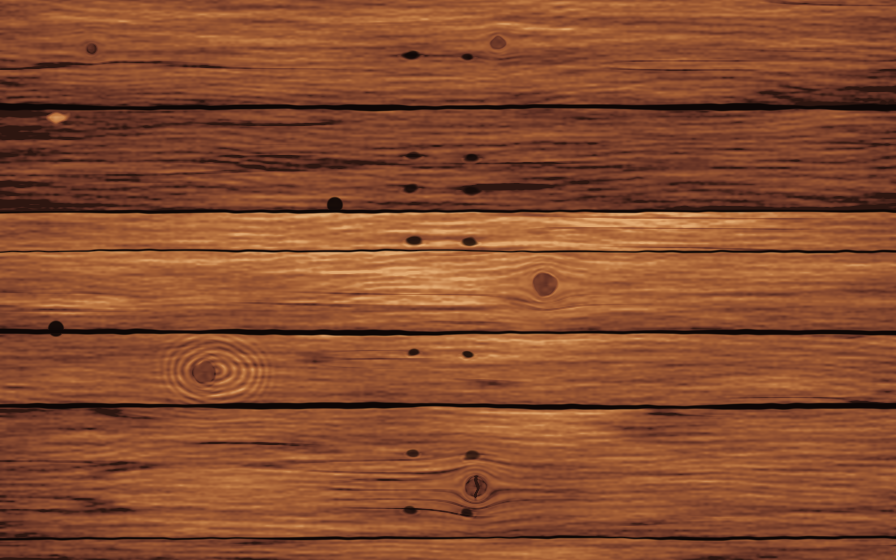
A Shadertoy shader for this texture:

```glsl
// Seven weathered horizontal planks with dark seams, nail pairs, knots and holes.
// Stretched noise forms the fibres, which bend around knots like a flow;
// one tone value per point is then mapped to a brown colour ramp.

float hash(vec2 p) {
    p = fract(p * vec2(0.1031, 0.1137));
    p += dot(p, p.yx + 33.33);
    return fract((p.x + p.y) * p.x * 7.13);
}

float noise(vec2 p) {
    vec2 i = floor(p), f = fract(p);
    f = f * f * (3.0 - 2.0 * f);
    return mix(mix(hash(i), hash(i + vec2(1, 0)), f.x),
               mix(hash(i + vec2(0, 1)), hash(i + vec2(1, 1)), f.x), f.y);
}

float fibres(vec2 p) {
    return 0.45 * noise(p * vec2(4, 75)) + 0.35 * noise(p * vec2(11, 150))
         + 0.20 * noise(p * vec2(50, 230));
}

// Soft-edged disc: 1 inside the radius, 0 outside
float disc(float dist, float radius, float soft) {
    return 1.0 - smoothstep(radius - soft, radius + soft, dist);
}

vec3 woodColor(float tone) {
    vec3 ramp[6] = vec3[6](vec3(0.09, 0.04, 0.03), vec3(0.38, 0.19, 0.14),
        vec3(0.52, 0.28, 0.18), vec3(0.63, 0.36, 0.20),
        vec3(0.74, 0.47, 0.26), vec3(0.88, 0.66, 0.44));
    vec3 color = ramp[0];
    for (int i = 1; i < 6; i++)
        color = mix(color, ramp[i], clamp(tone * 5.0 - float(i - 1), 0.0, 1.0));
    return color;
}

void mainImage(out vec4 fragColor, in vec2 fragCoord) {
    vec2 p = fragCoord / iResolution.y;
    float aa = 1.0 / iResolution.y;

    // Seams: height and half width, bottom to top
    vec2 seams[6] = vec2[6](vec2(0.040, 0.0022), vec2(0.275, 0.0042),
        vec2(0.406, 0.0040), vec2(0.552, 0.0018), vec2(0.623, 0.0026), vec2(0.808, 0.0050));
    float plankTone[7] = float[7](0.41, 0.48, 0.59, 0.66, 0.70, 0.30, 0.46);
    int plank = 0;
    float gap = 0.0, edgeShade = 0.0, edgeLight = 0.0;
    for (int i = 0; i < 6; i++) {
        float row = float(i) * 17.0;
        float wobble = 0.004 * noise(vec2(p.x * 4.0, row)) + 0.002 * noise(vec2(p.x * 45.0, row));
        float d = p.y - seams[i].x - wobble + 0.003;
        float width = seams[i].y * (0.55 + 0.8 * noise(vec2(p.x * 9.0, row + 5.0)));
        if (d > 0.0) plank = i + 1;
        gap = max(gap, disc(abs(d), width, aa));
        float reach = seams[i].y * 5.0;
        edgeShade += d > 0.0 ? exp(-d / reach) : 0.0;
        edgeLight += d < 0.0 ? exp(d / 0.006) : 0.0;
    }
    float seed = float(plank);

    // Knots: centre, radius, flow radius; grain lines part around each one
    vec4 knots[5] = vec4[5](vec4(0.365, 0.335, 0.018, 0.035), vec4(0.973, 0.492, 0.019, 0.030),
        vec4(0.163, 0.912, 0.008, 0.013), vec4(0.890, 0.923, 0.011, 0.016),
        vec4(0.850, 0.129, 0.016, 0.034));
    vec2 q = p;
    float knotMask = 0.0, knotRim = 0.0, halo = 0.0;
    for (int i = 0; i < 5; i++) {
        vec2 v = p - knots[i].xy;
        float r = length(v * vec2(0.92, 1.0)) + 0.004 * (noise(p * 90.0) - 0.5);
        float flow = knots[i].w * knots[i].w;
        q.y -= v.y * flow / (dot(v, v) + flow * 0.3) * exp(-r * 9.0);
        knotMask = max(knotMask, disc(r, knots[i].z, 0.002 + aa));
        knotRim = max(knotRim, disc(abs(r - knots[i].z), 0.0015, 0.002));
        halo += exp(-r * r / flow);
    }

    // Grain: growth lines, fibres lit from above, and broad patches
    vec2 s = q + seed * vec2(7.3, 3.1);
    float bend = noise(s * vec2(2.2, 10.0)) + 0.3 * noise(s * vec2(7.0, 22.0));
    float growth = sin(s.y * 420.0 + 24.0 * bend);
    float patches = noise(s * vec2(3.0, 16.0) + 40.0);
    float fibre = fibres(s);
    float relief = fibre - fibres(s + vec2(0.0, 0.0035));
    float tone = plankTone[plank] + 0.55 * (fibre - 0.5) + 0.38 * relief
               + 0.30 * (patches - 0.5) + 0.065 * growth * (0.4 + patches);
    tone += 0.10 * (noise(p * vec2(130, 210)) - 0.5);

    // Lighter middle, darker ends and lower edges, thin open cracks
    tone += 0.10 * exp(-pow((p.x - 0.85) / 0.45, 2.0)) - 0.03;
    tone -= 0.10 * (1.0 - smoothstep(0.0, 0.15, min(p.x, 1.6 - p.x)));
    tone -= 0.26 * edgeShade - 0.10 * edgeLight;
    if (plank == 6) tone += 0.9 * (min(p.y, 0.93) - 0.885);
    if (plank == 3) tone += 1.1 * (p.y - 0.485);
    float crackLine = abs(noise(s * vec2(3.0, 60.0) + 9.0) - 0.5);
    float crackPatch = smoothstep(0.55, 0.8, noise(s * vec2(4.0, 25.0) + 70.0));
    tone -= 0.28 * crackPatch * (1.0 - smoothstep(0.03, 0.12, crackLine));

    // Swirl of rings around the large knot
    vec2 swirl = (p - vec2(0.385, 0.338)) * vec2(0.8, 1.15);
    float ring = length(swirl) + 0.014 * noise(p * 18.0);
    float swirlMask = plank == 2 ? exp(-pow(ring / 0.085, 4.0)) : 0.0;
    tone += swirlMask * (0.17 * sin(ring * 480.0) + 0.08);

    // Knot faces, with a split in the lowest one
    tone -= 0.10 * halo;
    tone = mix(tone, 0.23 + 0.25 * (noise(p * 120.0) - 0.5), knotMask * 0.85);
    tone -= 0.16 * knotRim;
    vec2 split = p - vec2(0.851 + 0.006 * (noise(p * 70.0) - 0.5), 0.129);
    tone -= 0.4 * disc(abs(split.x), 0.002, 0.002) * disc(abs(split.y), 0.021, 0.006);

    // Nail pairs: ragged pits with stains drawn out along the grain
    float nailRows[7] = float[7](0.902, 0.722, 0.664, 0.572, 0.371, 0.191, 0.089);
    float pit = 0.0;
    for (int i = 0; i < 14; i++) {
        vec2 id = vec2(i / 2, i % 2);
        float size = 0.8 + 0.4 * hash(id * 3.7 + 11.0);
        vec2 nail = vec2(0.737 + 0.102 * id.y + 0.01 * (hash(id + 4.0) - 0.5),
                         nailRows[i / 2] - 0.004 * id.y);
        vec2 v = (p - nail) / size;
        float r = length(v * vec2(0.8, 1.3)) + 0.005 * (noise(p * vec2(70, 140)) - 0.5);
        pit = max(pit, disc(r, 0.0095, 0.003) * (0.65 + 0.35 * hash(id + 8.0)));
        tone -= 0.28 * exp(-dot(v * vec2(38, 130), v * vec2(38, 130)));
        tone += 0.12 * disc(abs(r - 0.014), 0.002, 0.003) * step(v.y, 0.0);
    }

    // Two open holes beside seams and a pale chip at the upper left
    pit = max(pit, disc(length(p - vec2(0.100, 0.413)), 0.014, 0.002));
    pit = max(pit, disc(length(p - vec2(0.598, 0.634)), 0.014, 0.002));
    vec2 chip = (p - vec2(0.102, 0.791)) * vec2(0.45, 1.0);
    tone += 0.65 * disc(length(chip) + 0.006 * noise(p * 80.0), 0.011, 0.003);

    vec3 color = woodColor(clamp(tone, 0.06, 1.0));
    color = mix(color, vec3(0.05, 0.025, 0.02), max(gap, pit * 0.92));
    fragColor = vec4(color, 1.0);
}
```
